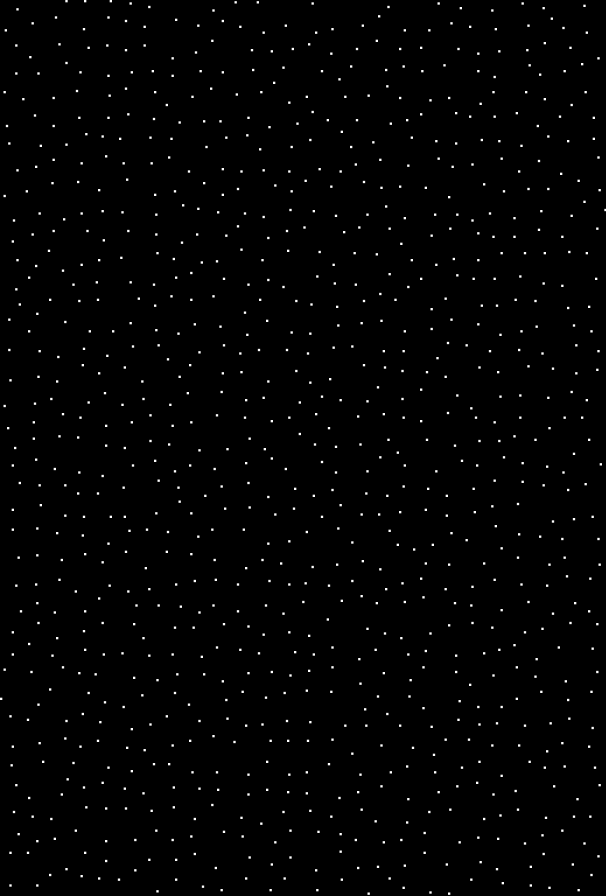
Reproduce this texture procedurally as a Shadertoy shader.

```glsl
// Sparse field of tiny white square specks on black, evenly yet irregularly spread.
// Each cell of a jittered cellular grid holds one speck, pushed away from close
// neighbours; the square is drawn with exact pixel coverage for clean edges.

const float CELLS = 38.6;    // cells per canvas height
const float LATTICE = 768.0; // fine positions per canvas height

vec2 hash2(vec2 cell) {
    vec3 p = fract(cell.xyx * vec3(0.1031, 0.1030, 0.0973));
    p += dot(p, p.yzx + 33.33);
    return fract((p.xx + p.yz) * p.zy);
}

vec2 jittered(vec2 cell) {
    return cell + 0.5 + 0.84 * (hash2(cell + 71.0) - 0.5);
}

// Speck position in cell units, after repulsion by the eight neighbours
vec2 speckCentre(vec2 cell) {
    vec2 home = jittered(cell);
    vec2 push = vec2(0.0);
    for (int j = -1; j <= 1; j++) {
        for (int i = -1; i <= 1; i++) {
            if (i == 0 && j == 0) continue;
            vec2 away = home - jittered(cell + vec2(i, j));
            float dist = max(length(away), 0.001);
            push += away / dist * max(0.85 - dist, 0.0) * 0.45;
        }
    }
    return home + clamp(push, -0.4, 0.4);
}

// Share of the pixel covered by an axis-aligned square
float squareCoverage(vec2 offset, float halfSide, float pixel) {
    vec2 overlap = (halfSide + 0.5 * pixel - abs(offset)) / pixel;
    overlap = clamp(overlap, 0.0, min(1.0, 2.0 * halfSide / pixel));
    return overlap.x * overlap.y;
}

void mainImage(out vec4 fragColor, in vec2 fragCoord) {
    float pixel = 1.0 / iResolution.y;
    vec2 uv = fragCoord * pixel;
    vec2 cell = floor(uv * CELLS);

    float light = 0.0;
    for (int j = -1; j <= 1; j++) {
        for (int i = -1; i <= 1; i++) {
            vec2 centre = speckCentre(cell + vec2(i, j)) / CELLS;
            // Snapping to the lattice keeps the specks crisp
            centre = floor(centre * LATTICE + 0.5) / LATTICE;
            light = max(light, squareCoverage(uv - centre, 1.0 / LATTICE, pixel));
        }
    }
    fragColor = vec4(vec3(light), 1.0);
}
```
